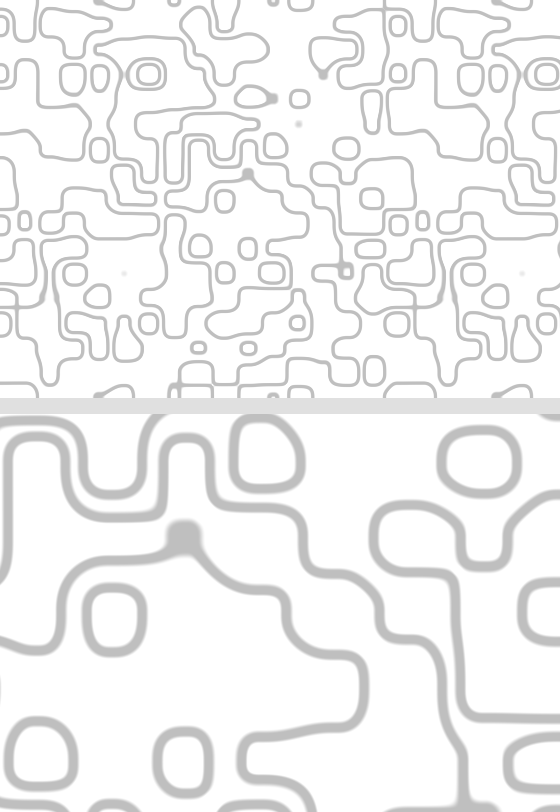
Top, the full canvas; bottom, a detail of the centre.
Give the GLSL for this pattern, as a WebGL 2 fragment shader.

```glsl
#version 300 es
precision highp float;
// Grey contour lines of tiling value noise on white paper.

uniform vec2 u_resolution;
out vec4 fragColor;

const float CELLS = 16.0;        // noise cells per square tile
const float TILES_DOWN = 1.0;    // tiles in the canvas height
const float LOW_LEVEL = 0.32;    // the two contour heights
const float HIGH_LEVEL = 0.68;
const float HALF_WIDTH = 0.068;  // half line width, in cells
const float SOFTNESS = 0.055;    // width of the soft edge, in cells
const float MIN_SLOPE = 0.11;    // lines swell where the slope is lower
const float SEED = 3.7;
const vec3 PAPER = vec3(1.0);
const vec3 LINE = vec3(0.75);

float hash(vec2 p) {
    return fract(sin(dot(p, vec2(127.1, 311.7)) + SEED) * 43758.5453);
}

// Height at a lattice node, wrapped so that the tile repeats
float node(vec2 cell) {
    return hash(mod(cell, CELLS));
}

// Value noise: height in x, its gradient in yz
vec3 noiseWithGradient(vec2 p) {
    vec2 cell = floor(p);
    vec2 f = p - cell;
    vec2 blend = f * f * f * (f * (f * 6.0 - 15.0) + 10.0);
    vec2 slope = 30.0 * f * f * (f - 1.0) * (f - 1.0);

    float a = node(cell);
    float b = node(cell + vec2(1.0, 0.0));
    float c = node(cell + vec2(0.0, 1.0));
    float d = node(cell + vec2(1.0, 1.0));
    float twist = a - b - c + d;

    float height = mix(mix(a, b, blend.x), mix(c, d, blend.x), blend.y);
    vec2 gradient = slope * (vec2(b - a, c - a) + twist * blend.yx);
    return vec3(height, gradient);
}

void main() {
    float scale = CELLS * TILES_DOWN / u_resolution.y;
    vec3 field = noiseWithGradient(gl_FragCoord.xy * scale);

    // Approximate distance to the nearest contour, in cells
    float steepness = length(vec3(field.yz, MIN_SLOPE));
    float offset = min(abs(field.x - LOW_LEVEL), abs(field.x - HIGH_LEVEL));
    float dist = offset / steepness;

    // Soft line edge, never sharper than one pixel
    float edge = 0.5 * max(SOFTNESS, scale);
    float ink = 1.0 - smoothstep(HALF_WIDTH - edge, HALF_WIDTH + edge, dist);

    fragColor = vec4(mix(PAPER, LINE, ink), 1.0);
}
```
